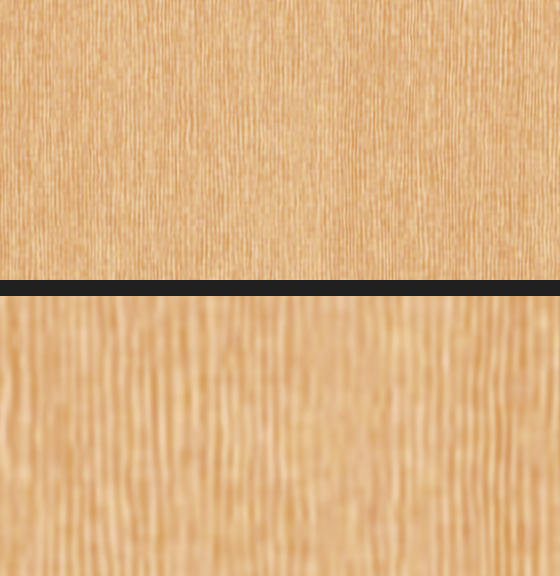
Top, the full canvas; bottom, a detail of the centre.
Reproduce this texture procedurally as a WebGL 2 fragment shader.

```glsl
#version 300 es
precision highp float;
// Pale straight-grained wood veneer with fine broken pores and faint cross figure.

#define LINE_FREQ 64.0      // grain lines per canvas height
#define LINE_DEPTH 0.235    // contrast of the grain lines
#define FIBRE_DEPTH 0.46    // contrast of the long irregular fibres
#define PORE_DEPTH 0.56     // contrast of the short dashes
#define BAND_DEPTH 0.15     // contrast of the broad vertical bands
#define FIGURE_DEPTH 0.22   // contrast of the horizontal figure
#define HUE_DRIFT 0.045     // drift between yellow and pink
#define WOOD_DARK vec3(0.846, 0.636, 0.410)
#define WOOD_MID vec3(0.881, 0.711, 0.517)
#define WOOD_LIGHT vec3(0.921, 0.787, 0.622)

uniform vec2 u_resolution;
out vec4 fragColor;

// Integer hash of a lattice cell, 0 to 1.
float hash(ivec2 cell) {
    uvec2 q = uvec2(cell) * uvec2(1597u, 3571u);
    uint h = (q.x ^ (q.y << 7)) + q.y;
    h = h * 747796u + 28913u;
    h = (h ^ (h >> 15)) * 277803u;
    h = (h ^ (h >> 13)) * 668265u;
    h ^= h >> 16;
    return float(h & 65535u) / 65535.0;
}

// Smooth value noise, centred on zero.
float noise(vec2 p) {
    ivec2 i = ivec2(floor(p));
    vec2 f = fract(p);
    f = f * f * (3.0 - 2.0 * f);
    float low = mix(hash(i), hash(i + ivec2(1, 0)), f.x);
    float high = mix(hash(i + ivec2(0, 1)), hash(i + ivec2(1, 1)), f.x);
    return mix(low, high, f.y) - 0.5;
}

// Nearly regular lines that drift, fade and break up.
float grainLines(vec2 p) {
    float drift = 1.7 * noise(p * vec2(14.0, 1.3) + 40.0);
    float wobble = 0.40 * noise(p * vec2(34.0, 18.0) + 90.0);
    float strength = 1.0 + 1.5 * noise(p * vec2(30.0, 8.0) + 150.0);
    return strength * sin(6.28318 * (p.x * LINE_FREQ + drift + wobble));
}

// Broad lengthwise bands, with a light stave beside a warmer one.
float bands(vec2 p) {
    float wide = noise(p * vec2(4.5, 0.6) + 210.0);
    float narrow = noise(p * vec2(21.0, 0.9) + 260.0);
    float lightStave = smoothstep(0.98, 1.0, p.x) * smoothstep(1.23, 1.20, p.x);
    float warmStave = smoothstep(1.20, 1.24, p.x) * smoothstep(1.60, 1.40, p.x);
    return 0.5 * wide + 0.8 * narrow + 0.35 * lightStave - 0.35 * warmStave;
}

// Faint patches and ticks that run across the grain.
float crossFigure(vec2 p) {
    float patches = noise(p * vec2(3.0, 11.0) + 310.0);
    float ticks = noise(p * vec2(42.0, 90.0) + 370.0);
    float area = smoothstep(-0.15, 0.35, noise(p * vec2(2.2, 2.6) + 420.0));
    return 0.6 * patches * area + ticks;
}

void main() {
    vec2 p = gl_FragCoord.xy / u_resolution.y;

    // Slight lean and sway of the whole grain.
    vec2 g = p;
    g.x += 0.012 * (p.y - 0.5) * (1.0 - p.x) + 0.010 * noise(p * vec2(1.5, 2.2) + 9.0);

    // Fibres and pores, stretched along the grain.
    float fibres = noise(g * vec2(107.0, 10.0) + 500.0);
    float pores = noise(g * vec2(121.0, 44.0) + 700.0);

    float tone = 0.5 + LINE_DEPTH * grainLines(g)
        + FIBRE_DEPTH * fibres + PORE_DEPTH * pores
        + BAND_DEPTH * bands(g) + FIGURE_DEPTH * crossFigure(p);
    tone = clamp(tone, -0.15, 1.15);

    // Two-part ramp through the middle wood colour.
    vec3 colour = tone < 0.5
        ? mix(WOOD_DARK, WOOD_MID, tone * 2.0)
        : mix(WOOD_MID, WOOD_LIGHT, tone * 2.0 - 1.0);

    // Small blotches of yellower and pinker wood.
    float hue = noise(g * vec2(80.0, 34.0) + 900.0);
    colour += HUE_DRIFT * hue * vec3(0.0, -0.12, 1.0);

    fragColor = vec4(clamp(colour, 0.0, 1.0), 1.0);
}
```
